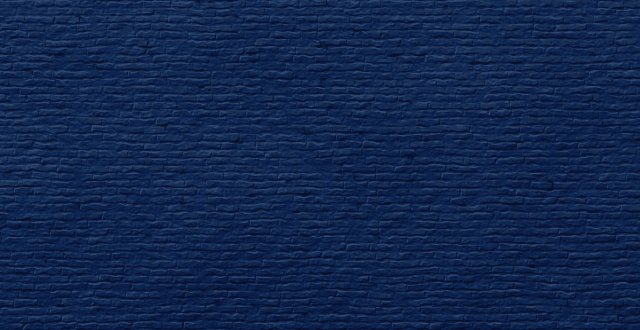
Reproduce this texture procedurally as a Shadertoy shader.

```glsl
// A weathered brick wall under thick navy paint, lit from the upper left.
// A height field of irregular running-bond bricks, lumps and grain is
// shaded by its slope; the resulting tone indexes a ramp of blues.

const float ROWS = 42.0;            // courses down the canvas
const float BRICK_LENGTH = 3.4;     // in course heights, 24 across
const float JOINT_WIDTH = 0.08;     // half width, in course heights
const float EDGE_ROUNDING = 0.19;
const float LENGTH_JITTER = 0.5;    // shift of the upright joints
const float COURSE_WAVE = 0.40;     // sag of the courses
const float EDGE_WOBBLE = 0.16;     // raggedness of the brick outlines
const float ROUGHNESS = 0.46;
const float GRAIN = 0.20;
const float RELIEF = 0.20;          // contrast of the slope shading
const float LIGHT_STEP = 0.09;
const vec2 LIGHT_DIR = vec2(-0.40, 0.92);

const vec3 SHADOW = vec3(0.024, 0.060, 0.180);
const vec3 DEEP   = vec3(0.040, 0.110, 0.270);
const vec3 PAINT  = vec3(0.050, 0.150, 0.320);
const vec3 LIT    = vec3(0.100, 0.200, 0.360);
const vec3 GLINT  = vec3(0.185, 0.275, 0.425);
const vec3 DUSTY  = vec3(0.092, 0.170, 0.308);

float hash(vec2 p) {
    vec3 q = fract(p.xyx * vec3(0.1031, 0.1030, 0.0973));
    q += dot(q, q.yzx + 33.33);
    return fract((q.x + q.y) * q.z);
}

vec2 gradientAt(vec2 cell) {
    float a = 6.2832 * hash(cell + 57.0);
    return vec2(cos(a), sin(a));
}

float noise(vec2 p) {
    vec2 i = floor(p), f = fract(p);
    vec2 u = f * f * f * (f * (f * 6.0 - 15.0) + 10.0);
    vec2 e = vec2(1.0, 0.0);
    float a = dot(gradientAt(i), f);
    float b = dot(gradientAt(i + e), f - e);
    float c = dot(gradientAt(i + e.yx), f - e.yx);
    float d = dot(gradientAt(i + 1.0), f - 1.0);
    return mix(mix(a, b, u.x), mix(c, d, u.x), u.y);
}

float fbm(vec2 p) {
    float sum = 0.0, amp = 1.0;
    for (int k = 0; k < 3; k++) {
        sum += amp * noise(p);
        p = p * 1.9 + 17.3;
        amp *= 0.6;
    }
    return sum;
}

float jointShift(vec2 id) {
    return LENGTH_JITTER * (hash(id) - 0.5);
}

// Distance to the nearest joint (x) and a random value per brick (y)
vec2 brick(vec2 p) {
    p.y += COURSE_WAVE * noise(p * vec2(0.13, 0.2));
    p += EDGE_WOBBLE * vec2(noise(p * 1.1 + 9.0), noise(p * vec2(0.8, 1.1) + 31.0));
    float row = floor(p.y);
    float x = p.x / BRICK_LENGTH + 0.5 * mod(row, 2.0) + 0.4 * hash(vec2(row, 7.0));
    float i = floor(x);
    if (x < i + jointShift(vec2(i, row))) i -= 1.0;
    else if (x > i + 1.0 + jointShift(vec2(i + 1.0, row))) i += 1.0;
    float left = x - i - jointShift(vec2(i, row));
    float right = i + 1.0 + jointShift(vec2(i + 1.0, row)) - x;
    float side = min(left, right) * BRICK_LENGTH + 0.07;
    float bed = 0.5 - abs(fract(p.y) - 0.5);
    return vec2(min(side, bed), hash(vec2(i, row) + 11.0));
}

// Chipped brick faces; joints vanish where paint has filled them
float height(vec2 p) {
    vec2 b = brick(p);
    float worn = 0.26 * noise(p * vec2(1.1, 1.5) + 5.0);
    float face = smoothstep(0.0, EDGE_ROUNDING, b.x - JOINT_WIDTH * 0.5 + worn);
    float depth = clamp(0.42 + 1.0 * noise(p * vec2(0.45, 0.7) + 71.0), 0.05, 0.85);
    float lumps = ROUGHNESS * fbm(p * vec2(0.75, 1.15));
    float patchy = 1.0 + 1.4 * noise(p * 0.6 + 91.0);
    float grain = GRAIN * patchy * noise(p * vec2(2.2, 3.0) + 13.0);
    return face * (depth + 0.2 * b.y) + lumps + grain;
}

vec3 ramp(float t) {
    vec3 c = mix(SHADOW, DEEP, smoothstep(-0.14, 0.18, t));
    c = mix(c, PAINT, smoothstep(0.2, 0.46, t));
    c = mix(c, LIT, smoothstep(0.46, 0.7, t));
    return mix(c, GLINT, smoothstep(0.69, 1.0, t));
}

vec3 wall(vec2 p, vec2 uv) {
    vec2 b = brick(p);
    vec2 l = LIGHT_DIR * LIGHT_STEP;
    float slope = (height(p + l) - height(p - l)) / (2.0 * LIGHT_STEP);
    float joint = 1.0 - smoothstep(JOINT_WIDTH, JOINT_WIDTH + 0.15, b.x);

    // Slope shading, brick variation, then broad fall-off to the lower right
    float tone = 0.45 - RELIEF * slope - 0.05 * joint;
    tone += 0.12 * (b.y - 0.5) + 0.16 * noise(p * 2.6);
    tone += 0.20 * (uv.y - 0.5) - 0.07 * (uv.x - 0.5);
    tone += 0.16 * noise(uv * vec2(5.0, 3.0) + 3.0);

    // Sparse missing mortar, and grey dust mostly on the right
    float pit = joint * smoothstep(0.32, 0.48, noise(p * vec2(0.45, 0.9) + 43.0));
    vec3 colour = ramp(tone - 0.3 * pit);
    float dust = smoothstep(-0.1, 0.3, noise(p * 0.8 + 23.0) + 0.2 * (uv.x - 0.5));
    colour = mix(colour, DUSTY, 0.6 * dust * smoothstep(0.35, 0.55, tone));
    return mix(colour, SHADOW * 0.6, 0.5 * pit);
}

void mainImage(out vec4 fragColor, in vec2 fragCoord) {
    vec3 sum = vec3(0.0);
    for (int k = 0; k < 4; k++) {   // 2x2 supersampling
        vec2 pixel = fragCoord + 0.5 * vec2(k % 2, k / 2) - 0.25;
        sum += wall(pixel / iResolution.y * ROWS, pixel / iResolution.xy);
    }
    fragColor = vec4(sum / 4.0, 1.0);
}
```
